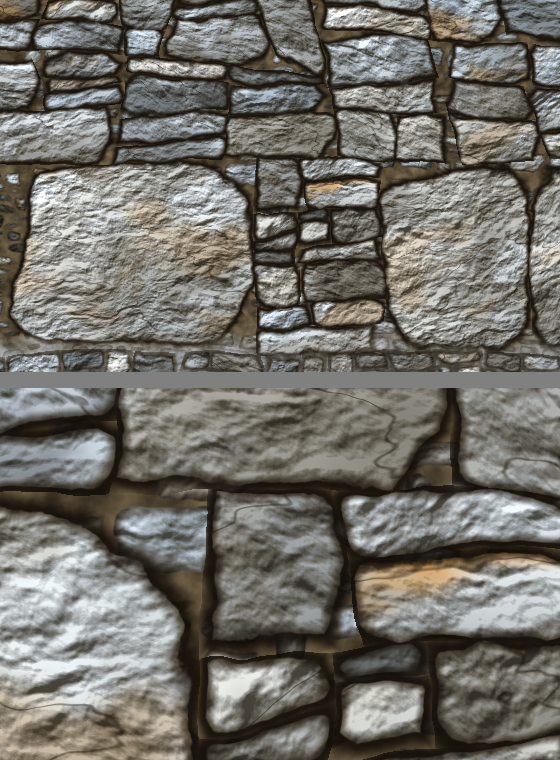
Top: the whole. Bottom: its middle third, enlarged.
This texture is drawn by a Shadertoy shader. Its source:

```glsl
#define GAP 0.0045
#define WARP 0.036
#define LEDGES 6.0
#define RELIEF 0.060
#define LIGHT_DIR vec2(-0.45, 0.89)
#define SHADOW vec3(0.065, 0.048, 0.036)
#define EARTH vec3(0.34, 0.30, 0.24)
#define MORTAR vec3(0.56, 0.56, 0.55)
#define SLATE vec3(0.45, 0.48, 0.51)
#define WARM vec3(0.55, 0.53, 0.49)
#define PALE vec3(0.73, 0.75, 0.76)
#define RUST vec3(0.60, 0.43, 0.23)

struct Stone { vec2 pos; vec2 halfSize; float dist; float id; };

float hash(vec2 p) {
    vec3 q = fract(p.xyx * 0.1031);
    q += dot(q, q.yzx + 33.33);
    return fract((q.x + q.y) * q.z);
}

float noise(vec2 p) {
    vec2 i = floor(p), f = fract(p);
    f = f * f * (3.0 - 2.0 * f);
    return mix(mix(hash(i), hash(i + vec2(1, 0)), f.x),
               mix(hash(i + vec2(0, 1)), hash(i + vec2(1, 1)), f.x), f.y);
}

float fbm(vec2 p) {
    float sum = 0.0, amp = 0.516;
    for (int i = 0; i < 5; i++) {
        sum += amp * noise(p);
        p = mat2(1.6, 1.2, -1.2, 1.6) * p + 17.3;
        amp *= 0.5;
    }
    return sum;
}

vec2 rotate(vec2 p, float a) {
    return mat2(cos(a), sin(a), -sin(a), cos(a)) * p;
}

float smoothMin(float a, float b, float k) {
    float h = max(k - abs(a - b), 0.0) / k;
    return min(a, b) - 0.25 * h * h * k;
}

// Chip flat corners off a stone and roughen its outline
Stone carve(vec2 p, vec2 lo, vec2 hi, float id, float d, float chip) {
    vec2 h = 0.5 * (hi - lo), q = p - 0.5 * (lo + hi);
    for (int k = 0; k < 6; k++) {
        float fk = float(k);
        float a = (fk + hash(vec2(id, 10.0 + fk))) * 1.0472;
        vec2 n = vec2(cos(a), sin(a));
        float reach = mix(chip, chip + 0.25, hash(vec2(id, 20.0 + fk)));
        d = max(d, dot(q, n) - dot(abs(n), h) * reach);
    }
    float rough = 0.008 + 0.016 * smoothstep(0.0, 0.1, min(h.x, h.y));
    return Stone(q, h, d + GAP + rough * (fbm(p * 24.0) - 0.5), id);
}

Stone boulder(vec2 p, vec2 lo, vec2 hi, float id) {
    vec2 h = 0.5 * (hi - lo), e = abs(p - 0.5 * (lo + hi)) / h;
    float d = pow(pow(e.x, 3.4) + pow(e.y, 3.4), 1.0 / 3.4) - 1.0;
    return carve(p, lo, hi, id, d * min(h.x, h.y), 0.76);
}

// Split a box by slanted seams until the pieces reach the wanted area
Stone findStone(vec2 p, vec2 lo, vec2 hi, float id, float area) {
    vec2 inside = min(p - lo, hi - p);
    float edge = min(inside.x, inside.y);
    for (int i = 0; i < 12; i++) {
        vec2 size = hi - lo;
        if (size.x * size.y < area * mix(0.3, 1.9, hash(vec2(id, 1)))) break;
        vec2 cut = lo + size * mix(0.34, 0.66, hash(vec2(id, 2)));
        vec2 mid = 0.5 * (lo + hi);
        float slant = hash(vec2(id, 4)) - 0.5;
        bool upright = size.x > size.y * mix(1.4, 3.0, hash(vec2(id, 3)));
        float seam = upright ? p.x - cut.x + 0.7 * slant * (p.y - mid.y)
                             : p.y - cut.y + 0.22 * slant * (p.x - mid.x);
        bool upper = seam > 0.0;
        if (upright) { if (upper) lo.x = cut.x; else hi.x = cut.x; }
        else { if (upper) lo.y = cut.y; else hi.y = cut.y; }
        edge = smoothMin(edge, abs(seam), 0.016);
        id = id * 2.0 + float(upper);
    }
    return carve(p, lo, hi, id, -edge, 0.82);
}

// Courses on top, boulders with a column between, rubble at the foot
Stone mainStone(vec2 p) {
    if (p.y > 0.57) return findStone(p, vec2(-0.1, 0.57), vec2(1.6, 1.06), 8.0, 0.034);
    if (p.y < 0.05) return findStone(p, vec2(-0.1, -0.06), vec2(1.6, 0.05), 9.0, 0.007);
    if (p.x < 0.69) return boulder(p, vec2(0.02, 0.05), vec2(0.69, 0.57), 10.0);
    if (p.x < 1.04) return findStone(p, vec2(0.69, 0.05), vec2(1.04, 0.57), 11.0, 0.015);
    if (p.x < 1.43) return boulder(p, vec2(1.04, 0.05), vec2(1.43, 0.57), 12.0);
    return boulder(p, vec2(1.43, 0.05), vec2(1.64, 0.54), 13.0);
}

// Bedding ledges, sharp folds and fine grain
float relief(vec2 u) {
    float t = fbm(u * vec2(4.0, 9.0)) * LEDGES;
    float ledge = (floor(t) + smoothstep(0.45, 1.0, fract(t))) / LEDGES;
    float fold = abs(fbm(u * vec2(6.0, 9.0) + 70.0) - 0.5);
    return 0.5 * ledge - 0.5 * fold + 0.2 * fbm(u * vec2(36.0, 52.0));
}

vec3 stoneColour(Stone s) {
    float big = smoothstep(0.14, 0.2, s.halfSize.y);
    vec2 offset = 40.0 * vec2(hash(vec2(s.id, 5)), hash(vec2(s.id, 6)));
    float tilt = (hash(vec2(s.id, 7)) - 0.5) * 0.9 - 0.3 * big;
    vec2 u = rotate(s.pos, tilt) + offset;

    // Mineral tints
    vec3 col = mix(SLATE, WARM, mix(hash(vec2(s.id, 8)), 0.75, big));
    col *= mix(mix(0.72, 1.22, hash(vec2(s.id, 9))), 1.08, big);
    col *= 0.66 + 0.7 * fbm(u * 6.0 + 3.0);
    float pale = smoothstep(0.45, 0.66, fbm(u * vec2(7.0, 10.0) + 9.0));
    col = mix(col, PALE, 0.55 * pale);
    float rust = smoothstep(0.5, 0.7, fbm(u * vec2(5.0, 9.0) + 21.0));
    col = mix(col, RUST, rust * mix(0.8 * pow(hash(vec2(s.id, 30)), 3.0), 0.3, big));

    // Raking light, cracks and darkened edges
    float slope = (relief(u) - relief(u + 0.004 * rotate(LIGHT_DIR, tilt))) / 0.004;
    col *= 1.0 + clamp(RELIEF * slope, -0.6, 0.36);
    float crack = abs(fbm(u * vec2(3.0, 8.0) + 31.0) - 0.5);
    col *= mix(0.62, 1.0, smoothstep(0.0, 0.01, crack));
    col *= 1.0 + 0.12 * dot(clamp(s.pos / s.halfSize, -1.0, 1.0), LIGHT_DIR);
    return mix(SHADOW, col, 0.35 + 0.65 * smoothstep(0.0, 0.009, -s.dist));
}

void mainImage(out vec4 fragColor, in vec2 fragCoord) {
    vec2 p = fragCoord / iResolution.y;
    float px = 1.0 / iResolution.y;
    vec2 w = p + WARP * (vec2(fbm(p * 4.0), fbm(p * 4.0 + 50.0)) - 0.5) * 2.0;

    Stone front = mainStone(w);
    vec3 col = vec3(0.0);

    // Small chips, earth and mortar packed behind the main stones
    if (front.dist > -px) {
        Stone chip = findStone(w, vec2(-0.1), vec2(1.6, 1.1), 16.0, 0.003);
        float mortared = smoothstep(0.14, 0.04, p.y + 0.1 * fbm(p * 9.0) - 0.05);
        vec3 earth = mix(EARTH, MORTAR, mortared) * (0.4 + 1.2 * fbm(p * 44.0));
        float bare = max(smoothstep(-px, px, chip.dist), 0.7 * mortared);
        col = mix(stoneColour(chip), earth, bare);
        float depth = smoothstep(0.002, 0.016, front.dist);
        col = mix(SHADOW, col, mix(0.12 + 0.4 * mortared, 1.0, depth));
    }
    if (front.dist < px) col = mix(stoneColour(front), col, smoothstep(-px, px, front.dist));

    // Cool lights, warm shadows
    col *= mix(vec3(1.05, 1.0, 0.88), vec3(0.98, 1.0, 1.02), smoothstep(0.15, 0.65, col.g));
    fragColor = vec4(clamp(col, 0.0, 1.0), 1.0);
}
```
